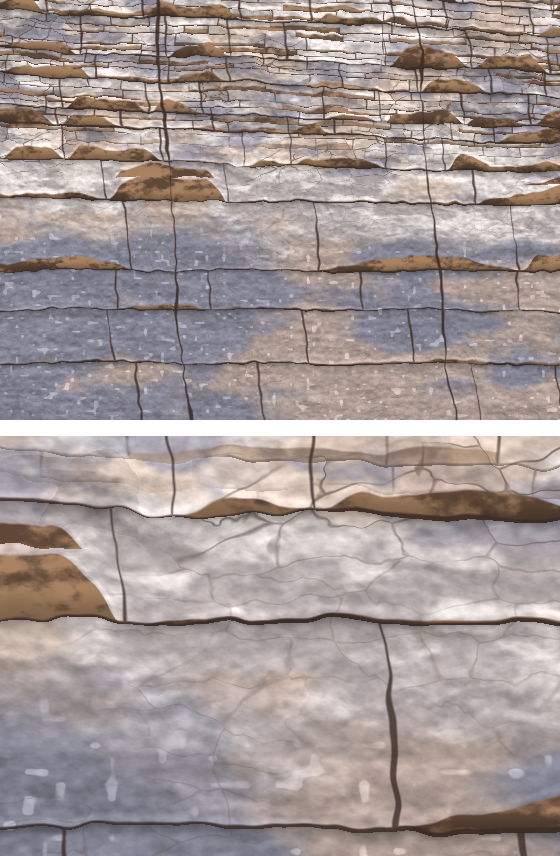
Top, the full canvas; bottom, a detail of the centre.
This texture is drawn by a WebGL 1 fragment shader. Its source:

```glsl
precision highp float;
uniform vec2 u_resolution;

float hash(vec2 p) {
  return fract(sin(dot(p, vec2(127.1, 311.7))) * 43758.5453);
}

float noise(vec2 p) {
  vec2 i = floor(p), f = fract(p);
  f = f * f * (3.0 - 2.0 * f);
  return mix(mix(hash(i), hash(i + vec2(1, 0)), f.x),
             mix(hash(i + vec2(0, 1)), hash(i + vec2(1, 1)), f.x), f.y);
}

float fbm(vec2 p) {
  float sum = 0.0, amp = 0.5;
  for (int i = 0; i < 5; i++) {
    sum += amp * noise(p);
    p = mat2(0.96, 0.28, -0.28, 0.96) * p * 2.03 + 7.3;
    amp *= 0.5;
  }
  return sum;
}

float edgeAt(float i, float seed) {
  return i + 0.6 * (hash(vec2(i, seed)) - 0.5);
}

// Irregular interval: index, distance to its start, distance to its end
vec3 slot(float t, float seed) {
  float i = floor(t);
  if (t < edgeAt(i, seed)) i -= 1.0;
  else if (t > edgeAt(i + 1.0, seed)) i += 1.0;
  return vec3(i, t - edgeAt(i, seed), edgeAt(i + 1.0, seed) - t);
}

// Jointed bed: block hash, distances to nearest side, bottom and top
vec4 blocks(vec2 p, vec2 size, float seed) {
  vec3 row = slot(p.y, seed);
  size.x *= row.x > 4.5 ? 0.5 : 1.0;
  vec3 col = slot(p.x / size.x + 9.0 * hash(vec2(row.x, seed + 3.0)), row.x + seed * 17.0);
  return vec4(hash(vec2(col.x, row.x + seed)), min(col.y, col.z) * size.x,
              row.yz * size.y);
}

// Chipped facets: cell hash and distance to the border
vec2 facets(vec2 p) {
  vec2 cell = floor(p);
  float near = 9.0, second = 9.0, id = 0.0;
  for (int y = -1; y <= 1; y++)
    for (int x = -1; x <= 1; x++) {
      vec2 c = cell + vec2(x, y);
      float d = length(c + vec2(hash(c), hash(c + 31.7)) - p);
      if (d < near) { second = near; near = d; id = hash(c + 5.1); }
      else second = min(second, d);
    }
  return vec2(id, second - near);
}

float below(float d, float edge, float soft) {
  return 1.0 - smoothstep(edge - soft, edge + soft, d);
}

void main() {
  vec2 p = gl_FragCoord.xy / u_resolution.y;
  float soft = max(1.0 / u_resolution.y, 0.0012);

  // Wavering beds, thick below and thin above
  vec2 w = p + 0.028 * (vec2(fbm(p * 5.0), fbm(p * 5.0 + 9.0)) - 0.5);
  w += 0.006 * (vec2(noise(p * 48.0), noise(p * 48.0 + 20.0)) - 0.5);
  w.y += 0.045 * (p.x - 0.6) * smoothstep(0.4, 0.8, p.y);
  float rate = w.y > 0.57 ? 15.0 : 8.0;
  float bed = 8.0 * w.y + 7.0 * max(w.y - 0.57, 0.0);
  float upper = smoothstep(0.55, 0.62, w.y);
  float thin = smoothstep(0.6, 0.7, w.y);
  vec4 block = blocks(vec2(w.x + 0.12 * w.y, bed), vec2(0.38, 1.0 / rate), 1.0);
  vec4 plate = blocks(vec2(w.x, bed * 3.0), vec2(0.28, 0.333 / rate), 5.0);
  vec2 chip = facets(w * vec2(13.0, 32.0) + 1.5 * fbm(w * 12.0));

  // Rock faces: pale and tan above, grey weathering below
  float broad = fbm(p * vec2(3.0, 6.0) + 4.0);
  float grain = fbm(w * vec2(16.0, 38.0));
  float relief = grain - fbm((w + vec2(0.004, 0.005)) * vec2(16.0, 38.0));
  float fine = fbm(p * vec2(95.0, 130.0)) - 0.48;
  vec3 pale = mix(vec3(0.70, 0.66, 0.66), vec3(0.87, 0.84, 0.83),
                  smoothstep(0.32, 0.58, grain + 0.2 * (block.x - 0.5)));
  pale = mix(pale, vec3(0.79, 0.69, 0.62), 0.6 * smoothstep(0.46, 0.62, fbm(p * vec2(5.0, 11.0) + 17.0)));
  pale = mix(pale, vec3(0.54, 0.53, 0.59), 0.75 * upper * smoothstep(0.5, 0.64, fbm(w * vec2(9.0, 18.0) + 40.0)));
  vec3 grey = mix(vec3(0.51, 0.51, 0.57), vec3(0.68, 0.61, 0.58),
                  smoothstep(0.42, 0.6, fbm(p * vec2(4.0, 9.0) + 23.0) + 0.14 * (p.x - 0.66) + 0.1 * (block.x - 0.5)));
  float stain = 1.0 - smoothstep(0.41, 0.49, p.y + 0.22 * (broad - 0.5));
  vec3 color = mix(pale, grey, stain);
  color *= 1.0 + 0.55 * relief + 0.35 * fine + (chip.x - 0.5) * mix(0.05, 0.22, upper);
  color *= 1.0 + 0.12 * (noise(w * vec2(8.0, 110.0)) - 0.5);
  color += 0.16 * stain * smoothstep(0.8, 0.92, noise(p * vec2(75.0, 95.0)));

  // Hairline cracks along some facets
  float crackMask = smoothstep(0.46, 0.62, fbm(w * 8.0 + 60.0)) * mix(0.2, 0.7, upper);
  color = mix(color, vec3(0.37, 0.29, 0.26), crackMask * below(chip.y, 0.035, 0.035));

  // Thin plates with small undersides
  float plateDepth = 0.011 * smoothstep(0.3, 0.9, fract(plate.x * 7.0)) * (0.4 + noise(w * vec2(22.0, 5.0)));
  vec3 under = mix(vec3(0.36, 0.27, 0.21), vec3(0.63, 0.49, 0.37), smoothstep(0.3, 0.62, grain + fine * 0.5));
  color *= 1.0 + thin * 0.16 * (plate.x - 0.5);
  color = mix(color, under, thin * 0.9 * below(plate.z, plateDepth, soft));
  float plateGap = max(below(plate.z, 0.0018, soft), below(plate.y, 0.0012, soft));
  color = mix(color, vec3(0.30, 0.23, 0.20), thin * plateGap * smoothstep(0.32, 0.52, fbm(w * 14.0 + 3.0)));

  // Overhanging ledges, brown from beneath
  float depth = 0.046 * smoothstep(0.1, 0.85, fract(block.x * 5.0)) * (0.35 + noise(w * vec2(11.0, 3.0)));
  depth *= smoothstep(0.0, 0.05, block.y) * mix(0.2, 1.0, smoothstep(0.24, 0.38, p.y));
  color *= 1.0 + 0.1 * below(abs(block.z - depth - 0.005), 0.003, 0.003);
  under *= 0.78 + 0.27 * smoothstep(0.0, 0.025, block.z);
  color = mix(color, under, below(block.z, depth, soft));
  color *= 1.0 - 0.32 * exp(-block.w / 0.006);

  // Open seams, block joints and long leaning fractures
  float gape = noise(w * vec2(9.0, 14.0) + 70.0);
  float seam = below(block.z, 0.001 + 0.004 * gape, soft);
  float joint = below(block.y, 0.0005 + 0.0028 * gape, soft);
  vec3 fault = slot((w.x + 0.09 * w.y + 0.02 * noise(w * 9.0)) * 1.9, 40.0);
  float faultGap = below(min(fault.y, fault.z) / 1.9, 0.005 * gape, soft);
  float gap = max(seam * 0.9, max(joint * 0.8, faultGap * 0.9));
  color = mix(color, vec3(0.23, 0.17, 0.15), gap);

  gl_FragColor = vec4(clamp(color, 0.0, 1.0), 1.0);
}
```
